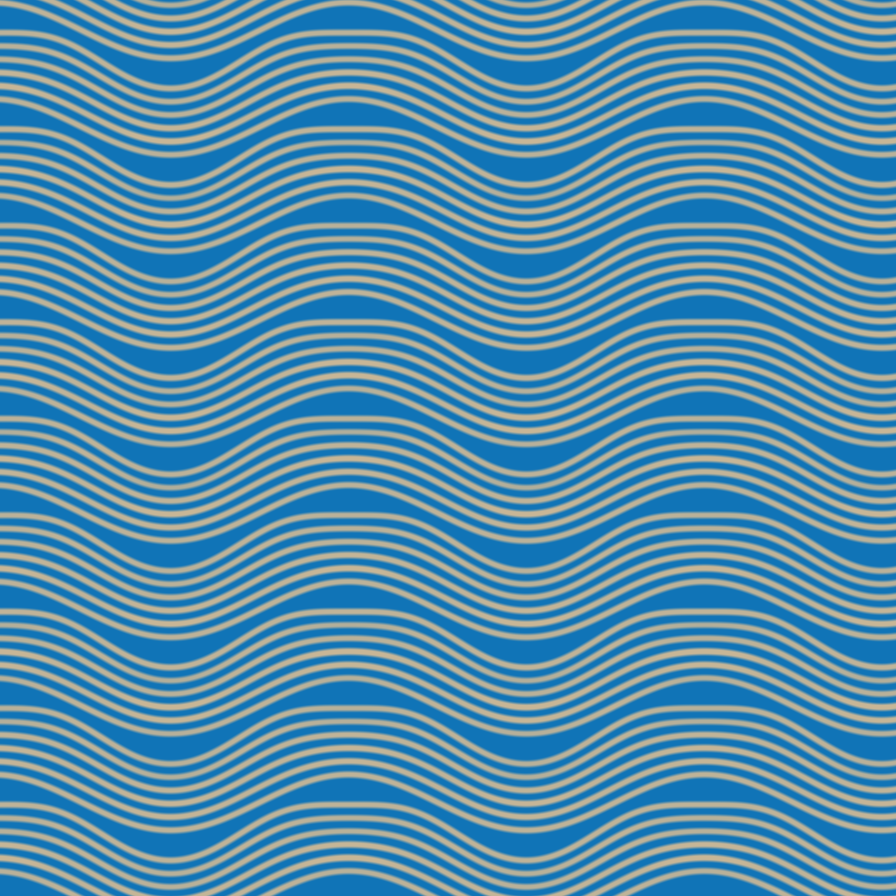
Reproduce this pattern procedurally as a WebGL 2 fragment shader.

```glsl
#version 300 es
precision highp float;
// Rows of wavy bands, each made of six soft sand lines on blue.
// The lowest line of a band is a cosine and the top one has flattened crests;
// lines between them blend the two shapes, with slight uneven inking.

uniform vec2 u_resolution;
out vec4 fragColor;

const float PI = 3.14159265;

// Layout, in canvas units, measured downward from the top edge
const float WAVE_PERIOD = 0.397;
const float ROW_PERIOD  = 0.1077;
const float CREST_X     = 0.389;
const float TOP_LINE_Y  = 0.0365;
const float BAND_HEIGHT = 0.0740;
const float WAVE_DROP   = 0.0622;
const int   LINE_COUNT  = 6;

// Line look
const float HALF_WIDTH   = 0.0034;
const float EDGE_SOFT    = 0.0023;
const float INK_STRENGTH = 0.95;
const float INK_WEAR     = 0.08;
const float WIDTH_WEAR   = 0.10;

const vec3 BLUE = vec3(0.063, 0.455, 0.718);
const vec3 SAND = vec3(0.785, 0.715, 0.590);

// Flat-crested version of a 0..1 cosine fall, and its derivative
float flatCrest(float fall) { return fall * fall * (1.5 - 0.5 * fall); }
float flatCrestSlope(float fall) { return fall * (3.0 - 1.5 * fall); }

// Layered sines: how heavily a given line of a given row is inked, about -1..1
float inkVariation(float line, float row) {
    return 0.7 * sin(1.3 * line + 3.4) + 0.3 * sin(2.4 * row + 1.9 * line);
}

// Coverage of one line of the band, repeated down every row
float lineCoverage(vec2 p, float line, float soft) {
    float across = line / float(LINE_COUNT - 1);
    float angle = 2.0 * PI * (p.x - CREST_X) / WAVE_PERIOD;
    float fall = 0.5 - 0.5 * cos(angle);
    float fallSlope = sin(angle) * PI / WAVE_PERIOD;

    // Wave shape and its steepness
    float shape = mix(flatCrest(fall), fall, across);
    float slope = WAVE_DROP * fallSlope * mix(flatCrestSlope(fall), 1.0, across);

    // Nearest row, with vertical offset turned into true distance
    float y = p.y - TOP_LINE_Y - across * BAND_HEIGHT - WAVE_DROP * shape;
    float row = round(y / ROW_PERIOD);
    float dist = abs(y - row * ROW_PERIOD) / sqrt(1.0 + slope * slope);

    // Uneven ink shows mostly on the level parts
    float level = cos(angle) * cos(angle);
    float wear = inkVariation(line, row) * level;
    float halfWidth = HALF_WIDTH * (1.0 + WIDTH_WEAR * wear);
    float ink = INK_STRENGTH + INK_WEAR * wear;
    return ink * (1.0 - smoothstep(halfWidth - soft, halfWidth + soft, dist));
}

void main() {
    vec2 p = gl_FragCoord.xy / u_resolution;
    p.y = 1.0 - p.y;
    float soft = max(EDGE_SOFT, 0.75 / min(u_resolution.x, u_resolution.y));

    float sand = 0.0;
    for (int i = 0; i < LINE_COUNT; i++) {
        sand = max(sand, lineCoverage(p, float(i), soft));
    }
    fragColor = vec4(mix(BLUE, SAND, clamp(sand, 0.0, 1.0)), 1.0);
}
```
